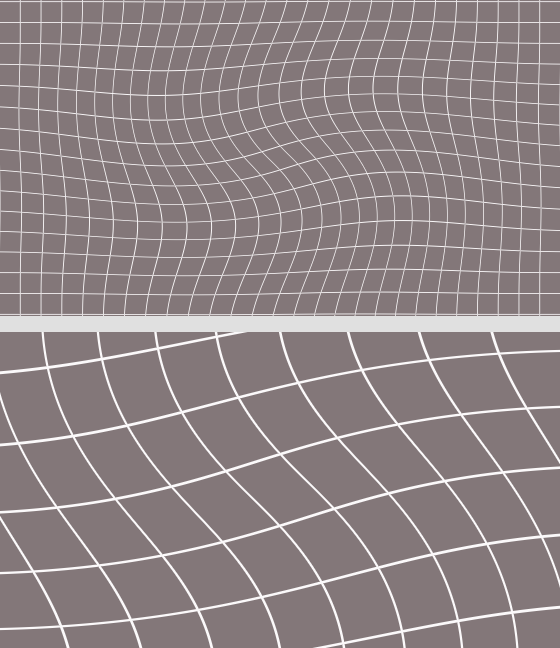
Top, the full canvas; bottom, a detail of the centre.
A WebGL 1 fragment shader for this pattern:

```glsl
precision highp float;
// A square grid of thin pale lines on mauve grey, twisted about the canvas centre.
// Each point is rotated back by an angle that fades with elliptical radius, then
// its distance to the nearest grid line gives exact one-pixel line coverage.

uniform vec2 u_resolution;

const vec2 CELLS = vec2(26.95, 15.16);   // grid cells across and down
const float LINE_WIDTH = 0.040;          // in cells
const float TWIST = 0.53;                // rotation at the centre, radians
const float TWIST_RADIUS = 1.25;         // 1.0 touches the canvas edges
const vec3 GROUND = vec3(0.512, 0.468, 0.474);
const vec3 LINE = vec3(0.985, 0.975, 0.98);

// Rotation angle, fading smoothly to zero at the given radius.
float twistAngle(float r, float radius, float amount) {
  float fade = max(1.0 - pow(r / radius, 1.5), 0.0);
  return amount * fade * fade * fade;
}

// Undo the twist for a point whose canvas spans -1 to 1 on both axes.
vec2 untwist(vec2 p, float radius, float amount) {
  float a = twistAngle(length(p), radius, amount);
  float c = cos(a);
  float s = sin(a);
  return vec2(c * p.x + s * p.y, c * p.y - s * p.x);
}

// Grid coordinates, in cells, of a position given in canvas pixels.
vec2 gridCoord(vec2 fragPos, vec2 cells) {
  vec2 p = 2.0 * fragPos / u_resolution - 1.0;
  return 0.5 * cells * untwist(p, TWIST_RADIUS, TWIST);
}

// Share of a pixel footprint that lies within each family of lines.
vec2 lineCoverage(vec2 dist, float width, vec2 footprint) {
  vec2 halfWidth = vec2(0.5 * width);
  vec2 low = max(dist - 0.5 * footprint, -halfWidth);
  vec2 high = min(dist + 0.5 * footprint, halfWidth);
  return clamp((high - low) / footprint, 0.0, 1.0);
}

void main() {
  vec2 pos = gl_FragCoord.xy;
  vec2 cell = gridCoord(pos, CELLS);

  // Size of one pixel in grid space, from central differences.
  vec2 stepX = gridCoord(pos + vec2(0.5, 0.0), CELLS)
             - gridCoord(pos - vec2(0.5, 0.0), CELLS);
  vec2 stepY = gridCoord(pos + vec2(0.0, 0.5), CELLS)
             - gridCoord(pos - vec2(0.0, 0.5), CELLS);
  vec2 footprint = sqrt(stepX * stepX + stepY * stepY);

  // Lines lie half a cell either side of the centre.
  vec2 dist = abs(fract(cell) - 0.5);
  vec2 cover = lineCoverage(dist, LINE_WIDTH, footprint);
  float ink = max(cover.x, cover.y);

  gl_FragColor = vec4(mix(GROUND, LINE, ink), 1.0);
}
```
